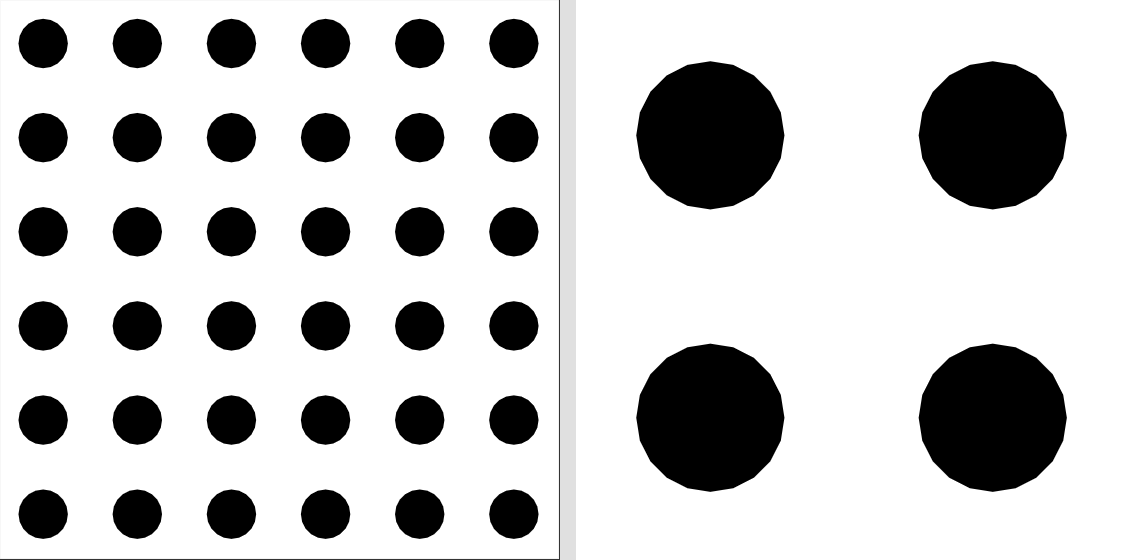
Left: the whole. Right: its middle third, enlarged.
Reproduce this pattern procedurally as a WebGL 1 fragment shader.

```glsl
precision highp float;
// A six by six grid of black dots on white, each a twenty-sided polygon.
// One polygon distance is repeated by rounding to the nearest grid cell;
// thin dark rules close the right and bottom edges, faint ones the others.

uniform vec2 u_resolution;

const float TAU = 6.2831853;
const float DOTS_PER_SIDE = 6.0;
const float PITCH = 0.1681;
const vec2 FIRST_CENTER = vec2(0.0771, 0.0818);
const float DOT_RADIUS = 0.0441;
const float DOT_SIDES = 20.0;
const float RULE_WIDTH = 0.0019;

const vec3 PAPER = vec3(1.0);
const vec3 INK = vec3(0.0);
const vec3 DARK_RULE = vec3(0.2);
const vec3 FAINT_RULE = vec3(0.97);

// Offset from the nearest dot center, limited to the grid.
vec2 repeatGrid(vec2 p, vec2 first, float pitch, float count) {
  vec2 cell = clamp(floor((p - first) / pitch + 0.5), 0.0, count - 1.0);
  return p - first - cell * pitch;
}

// Distance to the sides of a regular polygon with a corner on the x axis.
float polygonDistance(vec2 p, float radius, float sides) {
  float sector = TAU / sides;
  float angle = atan(p.y, p.x + 1e-6);
  float folded = mod(angle, sector) - 0.5 * sector;
  return length(p) * cos(folded) - radius * cos(0.5 * sector);
}

// Coverage of a shape, softened over one pixel.
float coverage(float dist, float pixel) {
  return clamp(0.5 - dist / pixel, 0.0, 1.0);
}

void main() {
  float side = min(u_resolution.x, u_resolution.y);
  float pixel = 1.0 / side;
  vec2 extent = u_resolution / side;
  vec2 p = gl_FragCoord.xy / side;

  // Faint rules at left and top, dark rules at right and bottom.
  float faintEdge = min(p.x, extent.y - p.y);
  float darkEdge = min(extent.x - p.x, p.y);
  vec3 color = mix(PAPER, FAINT_RULE, coverage(faintEdge - RULE_WIDTH, pixel));
  color = mix(color, DARK_RULE, coverage(darkEdge - RULE_WIDTH, pixel));

  // Polygonal dots.
  vec2 local = repeatGrid(p, FIRST_CENTER, PITCH, DOTS_PER_SIDE);
  float dotDistance = polygonDistance(local, DOT_RADIUS, DOT_SIDES);
  color = mix(color, INK, coverage(dotDistance, pixel));

  gl_FragColor = vec4(color, 1.0);
}
```
